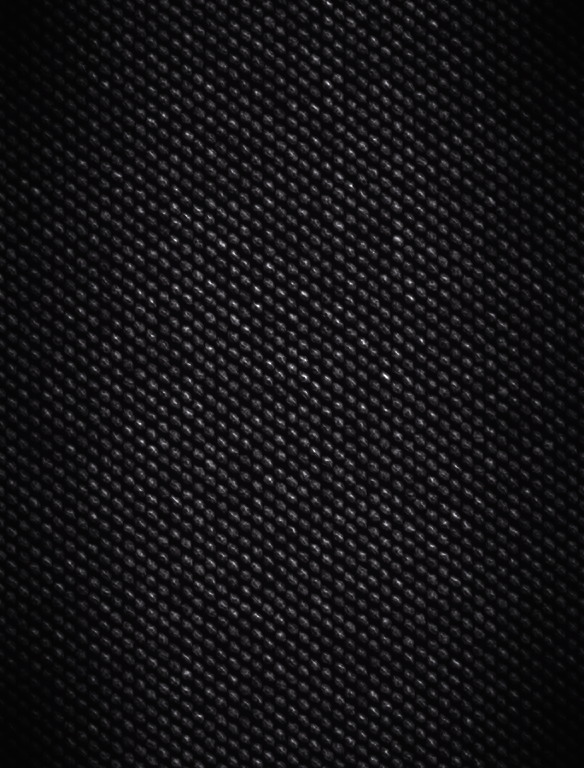
This texture is drawn by a Shadertoy shader. Its source:

```glsl
// Black woven cloth: staggered, slanted thread bumps over dark gaps.
// Each bump is a dim fibrous ellipse with a thin ridge and a random glint;
// rows lean by a whole number of cells, and all noise wraps, so it tiles.

const vec2 REPEATS = vec2(25.0, 47.0);     // cells across and down, two bumps each
const float ROW_DROP = 4.0;                // rows descended over the full width
const vec2 CELL = vec2(1.43, 1.0);         // cell size, in cell heights
const vec2 SLANT = vec2(0.77, -0.64);      // direction of the thread
const vec2 BUMP_SIZE = vec2(0.50, 0.34);   // half length and half width
const vec2 RIDGE_SIZE = vec2(0.55, 0.08);
const vec2 GLINT_SIZE = vec2(0.25, 0.10);
const float BEND = 0.7;
const float JITTER = 0.08;
const float RAGGED = 0.10;                 // displacement of the outlines
const vec2 FIBRE_SCALE = vec2(5.0, 11.0);
const vec2 RAGGED_CELLS = vec2(130.0, 170.0);
const vec2 GRAIN_CELLS = vec2(292.0, 384.0);
const vec2 WEAR_CELLS = vec2(9.0, 12.0);
const vec2 EDGE_DARKENING = vec2(0.62, 0.36);
const vec3 GAP_COLOR = vec3(0.034, 0.027, 0.035);
const vec3 THREAD_COLOR = vec3(0.235, 0.232, 0.240);
const vec3 GLINT_COLOR = vec3(0.52, 0.52, 0.53);
const float TAU = 6.2831853;

float hash(vec2 p) {
    vec3 q = fract(p.xyx * vec3(0.1031, 0.1030, 0.0973));
    q += dot(q, q.yzx + 33.33);
    return fract((q.x + q.y) * q.z);
}

// Value noise that repeats after a whole number of cells
float wrapNoise(vec2 p, vec2 period) {
    vec2 i = floor(p);
    vec2 f = fract(p);
    f = f * f * (3.0 - 2.0 * f);
    vec2 a = mod(i, period);
    vec2 b = mod(i + 1.0, period);
    return mix(mix(hash(a), hash(vec2(b.x, a.y)), f.x),
               mix(hash(vec2(a.x, b.y)), hash(b), f.x), f.y);
}

// Soft elliptical spot
float spot(vec2 p, vec2 size) {
    vec2 q = p / size;
    return exp(-1.6 * dot(q, q));
}

// One bump: x is the thread body, y its glint
vec2 threadBump(vec2 offset, vec2 id) {
    float seed = hash(id + 17.0);
    vec2 p = vec2(dot(offset, SLANT), dot(offset, vec2(-SLANT.y, SLANT.x)));
    p.y += BEND * p.x * p.x * p.x;
    float fibre = wrapNoise(p * FIBRE_SCALE + 200.0 * seed, vec2(256.0));

    float body = 1.0 - smoothstep(0.45, 1.05, length(p / BUMP_SIZE));
    body *= 0.30 + 0.60 * fibre + 0.30 * p.y / BUMP_SIZE.y;
    body = max(body, 0.0) + 0.35 * spot(p - vec2(0.08, 0.05), RIDGE_SIZE);
    body *= 0.75 + 0.5 * hash(id + 53.0);

    float glint = spot(p - vec2(-0.03, 0.08), GLINT_SIZE) * (0.35 + 0.9 * fibre);
    return vec2(body, glint * (0.22 + 0.78 * seed * seed));
}

// Strongest bump among the neighbours in both staggered sets
vec2 weave(vec2 grid, vec2 warp) {
    vec2 light = vec2(0.0);
    for (int s = 0; s < 2; s++) {
        vec2 shift = vec2(0.5 * float(s));
        vec2 base = floor(grid - shift);
        for (int y = -1; y <= 1; y++) {
            for (int x = -1; x <= 1; x++) {
                vec2 cell = base + vec2(x, y);
                vec2 id = cell;
                id.y -= ROW_DROP * floor(cell.x / REPEATS.x);
                id = mod(id, REPEATS) + 71.0 * float(s);
                vec2 jitter = JITTER * (vec2(hash(id), hash(id + 31.0)) - 0.5);
                vec2 offset = grid - cell - shift - 0.5 - jitter;
                offset.y -= offset.x * ROW_DROP / REPEATS.x;
                light = max(light, threadBump(offset * CELL + warp, id));
            }
        }
    }
    return light;
}

void mainImage(out vec4 fragColor, in vec2 fragCoord) {
    vec2 uv = fragCoord / iResolution.xy;
    vec2 grid = uv * REPEATS + vec2(0.0, ROW_DROP * uv.x);

    // Slightly ragged outlines
    vec2 q = uv * RAGGED_CELLS;
    vec2 warp = vec2(wrapNoise(q, RAGGED_CELLS), wrapNoise(q + 37.0, RAGGED_CELLS));
    vec2 light = weave(grid, RAGGED * (warp - 0.5));

    // Uneven wear and fine grain
    float wear = 0.8 + 0.4 * wrapNoise(uv * WEAR_CELLS, WEAR_CELLS);
    float grain = 0.45 + 1.1 * wrapNoise(uv * GRAIN_CELLS, GRAIN_CELLS);

    // Periodic shading, darkest at the borders
    vec2 edge = pow(0.5 + 0.5 * cos(TAU * uv), vec2(2.1));
    float shade = 1.0 - dot(edge, EDGE_DARKENING);

    vec3 threads = THREAD_COLOR * light.x + GLINT_COLOR * light.y * wear;
    vec3 color = GAP_COLOR * mix(0.55, 1.0, shade) + threads * grain * shade;
    fragColor = vec4(color, 1.0);
}
```
